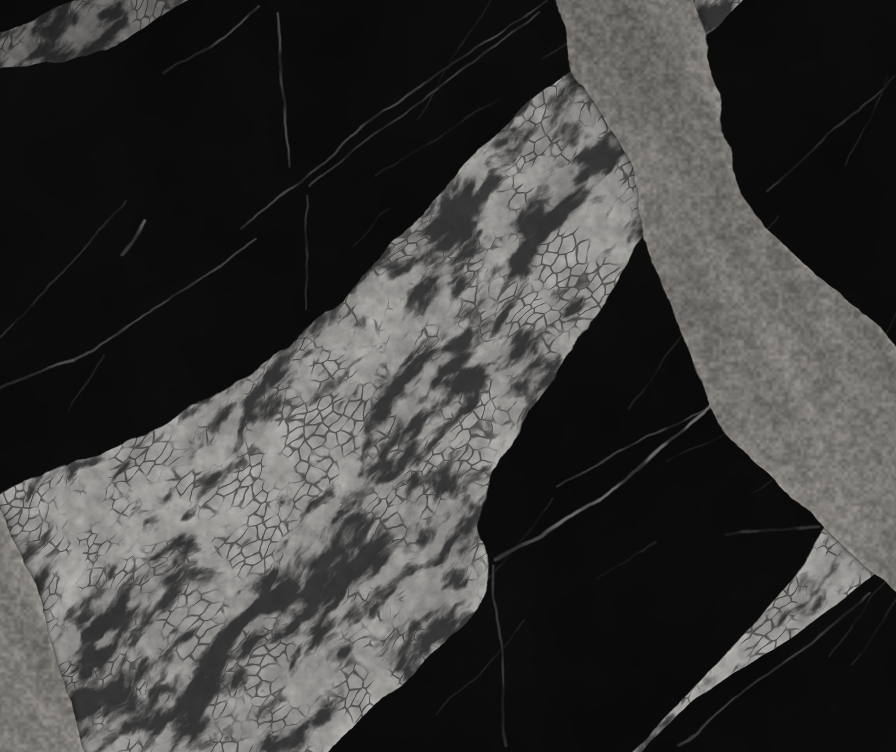
This texture is drawn by a WebGL 2 fragment shader. Its source:

```glsl
#version 300 es
precision highp float;
// Polished black stone crossed by a pale speckled band, a grey dike and thin veins.
// Borders are lines bent at soft knees and roughened by noise; the pale stone
// mixes stretched layered noise with cellular cracks.
#define ROUGH .014
#define KNEE .02
#define FLOW_ANGLE .84
#define FAINT_VEINS 24
#define BLACK vec3(.043, .043, .044)
#define PALE vec3(.615, .607, .595)
#define GREY vec3(.445, .435, .42)
#define FLECK vec3(.13, .13, .132)

uniform vec2 u_resolution;
out vec4 fragColor;

float hash(vec2 c) {
  vec3 v = fract(c.xyx * vec3(.1031, .103, .0973));
  v += dot(v, v.yzx + 33.33);
  return fract((v.x + v.y) * v.z);
}

float noise(vec2 p) {
  vec2 i = floor(p), f = fract(p), e = vec2(1, 0);
  f = f * f * (3. - 2. * f);
  return mix(mix(hash(i), hash(i + e), f.x),
             mix(hash(i + e.yx), hash(i + e.xx), f.x), f.y);
}

float fbm(vec2 p) {
  float sum = 0., amp = .52;
  for (int i = 0; i < 5; i++) {
    sum += amp * noise(p);
    p = mat2(1.6, 1.2, -1.2, 1.6) * p + 5.3;
    amp *= .5;
  }
  return sum;
}

vec2 warp(vec2 p) { return vec2(fbm(p), fbm(p + 31.)) - .5; }

// Gap between the two nearest cell centres: zero on cell borders
float cellGap(vec2 p) {
  vec2 cell = floor(p), best = vec2(9);
  for (int k = 0; k < 9; k++) {
    vec2 c = cell + vec2(k % 3 - 1, k / 3 - 1);
    float d = length(c + vec2(hash(c), hash(c + 71.)) - p);
    best = d < best.x ? vec2(d, best.x) : vec2(best.x, min(best.y, d));
  }
  return best.y - best.x;
}

// Line whose slope changes softly at up to four places
float bent(float t, float start, float slope, vec4 at, vec4 change) {
  vec4 u = t - at;
  return start + slope * t + dot(change, .5 * (u + sqrt(u * u + KNEE * KNEE)));
}

float fill(float d) {
  float soft = 1. / u_resolution.y;
  return 1. - smoothstep(-soft, soft, d);
}

// Distance to the segment from ends.xy to ends.zw
float segment(vec2 p, vec4 ends) {
  vec2 a = p - ends.xy, b = ends.zw - ends.xy;
  return length(a - b * clamp(dot(a, b) / dot(b, b), 0., 1.));
}

// Width in thousandths of the height
void vein(inout float v, vec2 p, vec4 ends, float width, float gain) {
  width *= .001;
  v = max(v, gain * (1. - smoothstep(width * .3, width + .0016, segment(p, ends))));
}

vec3 paleStone(vec2 s) {
  float c = cos(FLOW_ANGLE), n = sin(FLOW_ANGLE);
  vec2 q = vec2(c * s.x - n * s.y, n * s.x + c * s.y);
  q += .035 * warp(q * 12.);
  float cloud = fbm(q * vec2(7, 15));
  float streak = fbm(q * vec2(24, 58) + 3.);
  // Darker drifts along the core and near the upper end
  float core = segment(s, vec4(.42, .78, .64, .43));
  float crown = segment(s, vec4(.64, .25, .74, .12));
  float drift = .065 * exp(-core * core * 250.) + .05 * exp(-crown * crown * 900.);
  float dark = smoothstep(.5, .66, mix(streak, cloud, .4) + drift);
  float crack = 1. - smoothstep(.02, .22, cellGap(q * vec2(48, 80)));
  crack *= smoothstep(.4, .62, fbm(q * 26. + 19.));
  vec3 col = PALE * (.94 + .34 * (fbm(s * 75.) - .5) + .3 * (.5 - cloud));
  return mix(col, FLECK, max(.82 * dark, .6 * crack));
}

vec3 greyStone(vec2 s) {
  float bands = fbm(vec2(.84 * s.x - .54 * s.y, .54 * s.x + .84 * s.y) * vec2(26, 6));
  float grain = noise(s * 240.) + noise(s * 130. + 4.) - 1.;
  return GREY * (1. + .3 * (bands - .5) + .22 * grain + .12 * (s.y - .3));
}

float veins(vec2 s) {
  s += .016 * warp(s * 14.);
  float v = 0.;
  // Faint scattered hairlines
  for (int i = 0; i < FAINT_VEINS; i++) {
    vec2 id = vec2(i, i * 3 + 1), a = vec2(1.19 * hash(id), hash(id + 17.));
    float turn = .44 + .7 * hash(id + 40.);
    vec2 reach = (.06 + .16 * hash(id + 9.)) * vec2(cos(turn), -sin(turn));
    vein(v, s, vec4(a, a + reach), .8, .2);
  }
  // Upper left network
  vein(v, s, vec4(0, .517, .1, .478), 1.6, .7);
  vein(v, s, vec4(.1, .478, .34, .322), 1.2, .55);
  vein(v, s, vec4(.32, .307, .51, .147), 1.3, .6);
  vein(v, s, vec4(.51, .147, .73, 0), 1., .6);
  vein(v, s, vec4(.41, .245, .72, .015), 1., .5);
  vein(v, s, vec4(.22, .1, .345, .01), 1.2, .6);
  vein(v, s, vec4(.372, .02, .383, .22), 1.4, .6);
  vein(v, s, vec4(.405, .26, .406, .41), 1., .4);
  vein(v, s, vec4(.165, .338, .192, .296), 2.2, .9);
  vein(v, s, vec4(0, .45, .17, .27), 1., .3);
  // Right side network
  vein(v, s, vec4(.66, .742, .8, .663), 2.4, 1.);
  vein(v, s, vec4(.8, .663, .945, .536), 2., 1.);
  vein(v, s, vec4(.74, .645, .94, .54), 1., .5);
  vein(v, s, vec4(.658, .75, .673, .99), 1.4, .45);
  vein(v, s, vec4(.9, .99, 1.16, .79), 1.2, .5);
  vein(v, s, vec4(.97, .713, 1.09, .7), 2., .4);
  vein(v, s, vec4(1.02, .255, 1.19, .1), .9, .4);
  return v * (.4 + .6 * smoothstep(.25, .7, noise(s * 38.)));
}

void main() {
  // Slab space: height is one, y runs downward from the top
  vec2 s = vec2(gl_FragCoord.x, u_resolution.y - gl_FragCoord.y) / u_resolution.y;
  float rough = ROUGH * (fbm(s * 24.) - .5), x = s.x, y = s.y;

  // Pale band, with a notch in its right border
  float top = bent(x, .653, -.387, vec4(.155, .31, .45, .68), vec4(-.12, -.27, -.33, .45));
  float side = bent(y, .936, -.27, vec4(.341, .635, .79, .83), vec4(-.4, .69, -.7, -.45));
  side -= .016 * exp(-pow(abs(y - .7) / .03, 2.));
  float pale = max(.75 * (top - y), .8 * (x - side)) + rough;

  // Wedge at lower right, tip beside the dike, sliver at upper left
  float wedgeL = bent(y, 1.4475, -.5, vec4(.759), vec4(-.43, 0, 0, 0));
  float wedgeR = bent(y, 2.125, -1.26, vec4(.851, .924, 1, 1), vec4(-.5, .8, 0, 0));
  pale = min(pale, .7 * max(wedgeL - x, x - wedgeR) + .5 * rough);
  pale = min(pale, max(.65 * (x - .99 + 1.16 * y), .92 - x) + rough);
  float low = bent(x, .093, -.13, vec4(.124), vec4(-.46, 0, 0, 0));
  float sliver = max(y - low, .04 - .35 * x - y) + rough;
  pale = min(pale, sliver);

  // Grey dike and grey corner
  float dikeL = bent(y, .74, .2, vec4(.096, .224, .333, .576), vec4(.46, -.5, .25, .67));
  float dikeR = bent(y, .926, .21, vec4(.24, .3, .44, 1), vec4(.36, .6, -.4, 0));
  float corner = bent(y, -.266, .4, vec4(.805), vec4(-.12, 0, 0, 0));
  float grey = min(.8 * max(dikeL - x, x - dikeR), max(x - corner, top - y)) + rough;

  // Layers from back to front
  vec3 col = BLACK * (.75 + .5 * fbm(s * 9.));
  col = mix(col, PALE * .85, .75 * veins(s));
  vec3 stone = paleStone(s) * mix(1., .72, fill(sliver));
  stone *= 1. + .1 * exp(-abs(pale) / .006);
  stone *= 1. - .45 * exp(-abs(grey) / .004);
  col = mix(col, stone, fill(pale));
  vec3 dull = greyStone(s) * (1. + .14 * exp(-abs(grey) / .007));
  fragColor = vec4(mix(col, dull, fill(grey)), 1);
}
```
